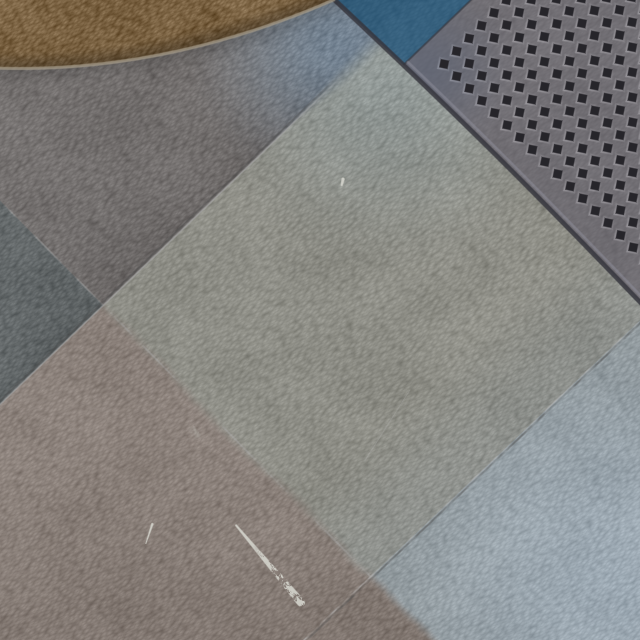
Reproduce this texture procedurally as a three.js fragment shader.

```glsl
varying vec2 vUv;

const float SOFT = 0.0014;
const vec2 WEST_JOINT = vec2(0.163, 0.521);
const vec2 SOUTH_JOINT = vec2(0.579, 0.099);
const vec2 HOLE_ORIGIN = vec2(0.694, 0.900);
const vec2 HOLE_STEP_UP = vec2(0.0195, 0.0200);
const vec2 HOLE_STEP_DOWN = vec2(0.0197, -0.0191);
const float HOLE_SIZE = 0.0066;
const float GRAIN = 0.085;
const float MOTTLE = 0.030;

const vec3 CENTRE_TILE = vec3(0.545, 0.545, 0.515);
const vec3 BROWN_TILE = vec3(0.535, 0.495, 0.470);
const vec3 PALE_TILE = vec3(0.550, 0.580, 0.590);
const vec3 UPPER_TILE = vec3(0.440, 0.425, 0.420);
const vec3 DARK_TILE = vec3(0.375, 0.395, 0.400);
const vec3 BLUE_SHEEN = vec3(0.460, 0.520, 0.580);
const vec3 STONE = vec3(0.470, 0.375, 0.250);
const vec3 STONE_RIM = vec3(0.640, 0.600, 0.530);
const vec3 BLUE_PANEL = vec3(0.200, 0.365, 0.480);
const vec3 METAL = vec3(0.440, 0.430, 0.450);
const vec3 HOLE = vec3(0.150, 0.145, 0.165);
const vec3 GROOVE = vec3(0.210, 0.210, 0.240);
const vec3 CHALK = vec3(0.830, 0.830, 0.800);

vec2 hash2(vec2 p) {
  vec2 k = vec2(dot(p, vec2(127.1, 311.7)), dot(p, vec2(269.5, 183.3)));
  return fract(sin(k) * 43758.5);
}

// Distance to the nearest scattered cell point
float cells(vec2 p) {
  vec2 cell = floor(p), f = fract(p);
  float best = 2.0;
  for (int y = -1; y <= 1; y++)
    for (int x = -1; x <= 1; x++) {
      vec2 o = vec2(float(x), float(y));
      vec2 d = o + hash2(cell + o) - f;
      best = min(best, dot(d, d));
    }
  return sqrt(best);
}

float waves(vec2 p) {
  float sum = 0.0, gain = 0.5;
  for (int i = 0; i < 5; i++) {
    sum += gain * sin(p.x + 1.7 * sin(p.y)) * sin(p.y + 1.3 * sin(p.x * 0.8));
    p = mat2(0.8, 0.6, -0.6, 0.8) * p * 1.9 + 2.3;
    gain *= 0.62;
  }
  return sum;
}

vec2 turn(vec2 p, float a) {
  return vec2(cos(a) * p.x + sin(a) * p.y, cos(a) * p.y - sin(a) * p.x);
}

// Signed distance to a line, positive on its left
float side(vec2 p, vec2 a, vec2 b) {
  vec2 d = normalize(b - a), q = p - a;
  return d.x * q.y - d.y * q.x;
}

float fill(float d) { return smoothstep(-SOFT, SOFT, d); }
float line(float d, float w) { return 1.0 - smoothstep(w - SOFT, w + SOFT, abs(d)); }

float stroke(vec2 p, vec2 a, vec2 b, float wa, float wb) {
  vec2 q = p - a, d = b - a;
  float t = clamp(dot(q, d) / dot(d, d), 0.0, 1.0);
  return 1.0 - smoothstep(-SOFT, SOFT, length(q - d * t) - mix(wa, wb, t));
}

void main() {
  vec2 p = vUv;
  float upperSeam = side(p, vec2(0.0, 0.368), vec2(0.475, 0.824));
  float lowerSeam = side(p, vec2(0.475, 0.0), vec2(1.0, 0.499));
  float crossSeam = side(p, WEST_JOINT, SOUTH_JOINT);
  float metalEdge = side(p, vec2(0.523, 1.0), vec2(1.0, 0.528)) - 0.005 * sin(3.14 * clamp((p.x - 0.523) / 0.477, 0.0, 1.0));
  float panelEdge = side(p, vec2(0.634, 0.902), vec2(0.736, 1.0));

  // Surface grain
  float fibre = cells(turn(p, 0.95) * vec2(70.0, 190.0)) + cells(turn(p, 0.45) * vec2(85.0, 230.0) + 9.0);
  float grain = (0.96 - fibre) * GRAIN;
  float cloud = waves(p * 17.0);
  float patchy = smoothstep(-0.35, 0.5, waves(p * 38.0 + 4.0));

  // Tiles
  vec3 brown = BROWN_TILE - 0.035 * smoothstep(0.25, 0.0, p.y);
  vec3 pale = PALE_TILE + vec3(0.06, 0.08, 0.11) * smoothstep(0.55, 0.0, length(p - vec2(1.0, 0.08)));
  vec3 centre = mix(CENTRE_TILE, vec3(0.56, 0.60, 0.60), 0.75 * smoothstep(0.32, 0.0, length(p - vec2(0.61, 0.88))));
  centre = mix(centre, PALE_TILE, 0.35 * smoothstep(0.18, 0.0, lowerSeam));
  vec3 upper = mix(UPPER_TILE, BLUE_SHEEN, smoothstep(0.26, 0.0, length(p - vec2(0.54, 0.93))));
  float joint = smoothstep(-0.011, 0.011, crossSeam + 0.008 * cloud);
  vec3 col = mix(mix(brown, pale, joint), mix(brown, centre, joint), fill(lowerSeam));
  vec3 left = mix(DARK_TILE, upper, fill(crossSeam)) - 0.045 * exp(-max(upperSeam, 0.0) * 45.0);
  float sheenBlend = mix(SOFT, 0.02, smoothstep(0.44, 0.56, p.x));
  col = mix(col, left, smoothstep(-sheenBlend, sheenBlend, upperSeam));
  col += grain + MOTTLE * cloud;

  // Seams and scratches
  float fade = smoothstep(0.57, 0.44, p.x);
  col = mix(col, vec3(0.30), 0.45 * line(upperSeam - 0.004, 0.0013) * fade);
  col = mix(col, vec3(0.68), 0.60 * line(upperSeam, 0.0013) * fade);
  col = mix(col, vec3(0.32), 0.55 * line(lowerSeam + 0.003, 0.0015) * (1.0 - 0.7 * patchy));
  col = mix(col, vec3(0.72), 0.60 * line(lowerSeam, 0.0012) * patchy);
  col = mix(col, vec3(0.67), 0.45 * line(crossSeam, 0.0014) * patchy * fill(lowerSeam));
  col = mix(col, vec3(0.70), 0.35 * stroke(p, vec2(0.57, 0.28), vec2(0.64, 0.39), 0.0006, 0.0003));

  // Chalk marks
  float dashes = mix(1.0, smoothstep(-0.35, 0.15, waves(p * 150.0)), smoothstep(0.39, 0.43, p.x));
  float chalk = dashes * stroke(p, vec2(0.369, 0.179), vec2(0.470, 0.059), 0.0015, 0.0065);
  chalk = max(chalk, stroke(p, vec2(0.534, 0.711), vec2(0.536, 0.720), 0.0016, 0.0025));
  chalk = max(chalk, stroke(p, vec2(0.228, 0.151), vec2(0.238, 0.181), 0.0007, 0.0018));
  chalk = max(chalk, 0.7 * patchy * stroke(p, vec2(0.296, 0.335), vec2(0.308, 0.319), 0.006, 0.006));
  col = mix(col, CHALK, 0.9 * chalk);

  // Perforated metal
  vec2 q = p - HOLE_ORIGIN;
  vec2 lattice = inverse(mat2(HOLE_STEP_UP, HOLE_STEP_DOWN)) * q;
  vec2 id = floor(lattice + 0.5);
  vec2 h = turn(q - id.x * HOLE_STEP_UP - id.y * HOLE_STEP_DOWN, -0.2);
  float inside = step(-0.5, id.x) * step(-0.5, id.y);
  float box = max(abs(h.x), abs(h.y)) - HOLE_SIZE;
  vec3 metal = METAL + 0.4 * grain + 0.02 * cloud;
  metal = mix(metal, vec3(0.36, 0.39, 0.46), 0.6 * smoothstep(0.16, 0.0, length(p - vec2(0.66, 0.89))));
  float rim = 1.0 - smoothstep(0.0, 0.0035, abs(box - 0.001));
  metal += inside * rim * (0.07 - 9.0 * (h.x + h.y) * 0.5);
  metal = mix(metal, HOLE, inside * fill(-box));
  vec3 panel = BLUE_PANEL + 0.4 * grain + 0.03 * cloud;
  metal = mix(metal, panel, fill(panelEdge));
  metal = mix(metal, GROOVE, 0.65 * line(panelEdge, 0.0015));
  metal = mix(metal, vec3(0.56, 0.56, 0.61), 0.5 * line(metalEdge - 0.008, 0.002) * fill(-panelEdge));
  col = mix(col, metal, fill(metalEdge));
  col = mix(col, GROOVE, 0.85 * line(metalEdge, 0.0037));

  // Curved stone
  float bend = p.x - 0.03;
  float stoneEdge = (p.y - 0.893 - 0.444 * bend * bend) / sqrt(1.0 + 0.79 * bend * bend);
  vec3 stone = STONE + 1.5 * grain + 0.05 * cloud;
  stone *= 1.0 - 0.25 * smoothstep(0.03, 0.0, stoneEdge);
  col *= 1.0 - 0.12 * smoothstep(-0.03, 0.0, stoneEdge) * fill(-metalEdge);
  col = mix(col, stone, fill(stoneEdge) * fill(-metalEdge));
  col = mix(col, STONE_RIM, 0.75 * line(stoneEdge, 0.0024) * fill(-metalEdge));

  gl_FragColor = vec4(clamp(col, 0.0, 1.0), 1.0);
}
```
